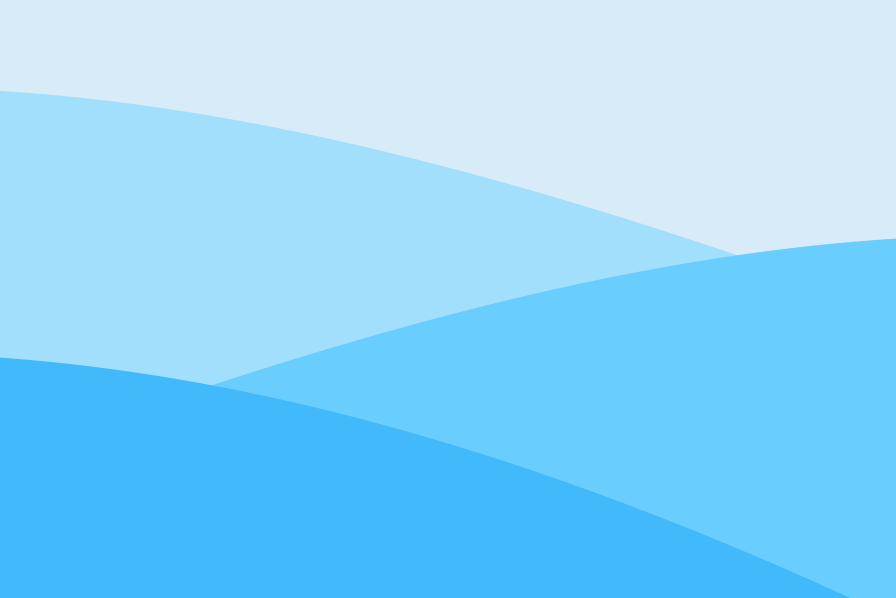
This background is drawn by a WebGL 1 fragment shader. Its source:

```glsl
precision highp float;

uniform vec2 u_resolution;

// Height of a hill that starts at its crest and falls away along x
float hillHeight(float x, float crest, vec3 fall) {
    return crest - x * (fall.x + x * (fall.y + x * fall.z));
}

// Smooth coverage of the area below a height
float below(float y, float height) {
    return clamp((height - y) * u_resolution.y + 0.5, 0.0, 1.0);
}

void main() {
    vec2 uv = gl_FragCoord.xy / u_resolution;
    vec3 gentleFall = vec3(0.094, 0.375, -0.1016);
    vec3 steepFall = vec3(0.107, 0.391, -0.0605);

    // Pale sky
    vec3 color = vec3(0.847, 0.922, 0.973);

    // Back hill, falling to the right
    float backHill = hillHeight(uv.x, 0.848, gentleFall);
    color = mix(color, vec3(0.635, 0.875, 0.992), below(uv.y, backHill));

    // Middle hill, the same curve mirrored
    float middleHill = hillHeight(1.0 - uv.x, 0.601, gentleFall);
    color = mix(color, vec3(0.412, 0.804, 0.992), below(uv.y, middleHill));

    // Front hill, slightly steeper
    float frontHill = hillHeight(uv.x, 0.402, steepFall);
    color = mix(color, vec3(0.259, 0.725, 0.980), below(uv.y, frontHill));

    gl_FragColor = vec4(color, 1.0);
}
```
